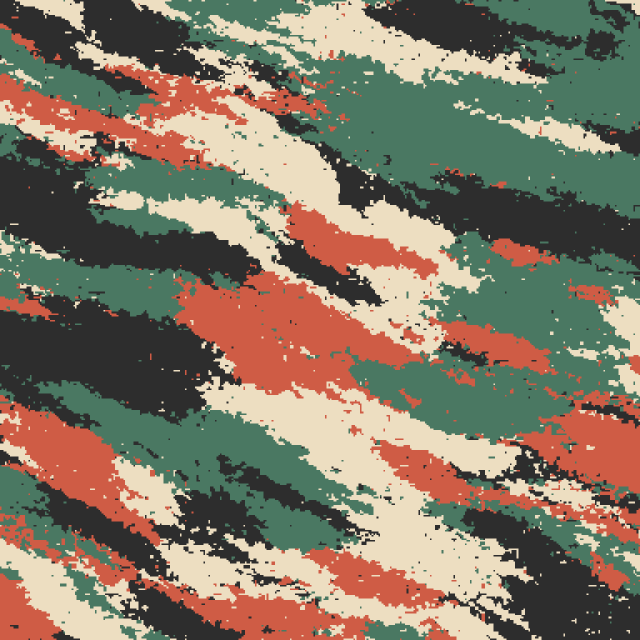
This pattern is drawn by a WebGL 2 fragment shader. Its source:

```glsl
#version 300 es
precision highp float;

uniform vec2 u_resolution;
out vec4 outColor;

const vec3 GREEN = vec3(0.29, 0.47, 0.385);
const vec3 DARK = vec3(0.175);
const vec3 CREAM = vec3(0.93, 0.87, 0.755);
const vec3 RED = vec3(0.81, 0.36, 0.27);

// Integer hash of a lattice point and a layer seed
float hash(vec2 cell, uint seed) {
    uvec2 c = uvec2(ivec2(cell));
    uint h = c.x * 1597334677u ^ c.y * 3812015801u ^ seed * 2654435769u;
    h = (h ^ (h >> 16)) * 2146121005u;
    h = (h ^ (h >> 15)) * 2221713035u;
    h ^= h >> 16;
    return float(h >> 8) / 16777216.0;
}

float valueNoise(vec2 p, uint seed) {
    vec2 i = floor(p);
    vec2 f = p - i;
    f = f * f * (3.0 - 2.0 * f);
    float low = mix(hash(i, seed), hash(i + vec2(1, 0), seed), f.x);
    float high = mix(hash(i + vec2(0, 1), seed), hash(i + vec2(1, 1), seed), f.x);
    return mix(low, high, f.y);
}

float fbm(vec2 p, uint seed) {
    float sum = 0.0;
    float amplitude = 0.5;
    for (uint octave = 0u; octave < 5u; octave++) {
        sum += amplitude * valueNoise(p, seed * 16u + octave);
        p = p * 2.03 + vec2(17.3, 9.1);
        amplitude *= 0.53;
    }
    return sum;
}

// Coordinates stretched along streaks that fall to the right
vec2 streakSpace(vec2 p) {
    float angle = 0.4;
    vec2 along = vec2(cos(angle), -sin(angle));
    vec2 across = vec2(sin(angle), cos(angle));
    p += across * 0.07 * (valueNoise(p * 3.0, 201u) - 0.5);
    // Fine displacement roughens the borders
    p += 0.012 * (vec2(valueNoise(p * 140.0, 202u), valueNoise(p * 140.0, 203u)) - 0.5);
    return vec2(dot(p, along) * 3.6, dot(p, across) * 14.0);
}

// Strength of one colour, with rare peaks that leave small specks
float coverage(vec2 p, vec2 q, uint seed) {
    float speck = pow(valueNoise(p * vec2(110.0, 140.0), seed + 300u), 12.0);
    return fbm(q, seed) + 0.27 * speck;
}

// The strongest field claims the point
vec3 camouflage(vec2 p) {
    p = (floor(p * 384.0) + 0.5) / 384.0;
    vec2 q = streakSpace(p);
    float best = coverage(p, q, 1u) + 0.024;
    vec3 color = GREEN;

    float dark = coverage(p, q, 2u);
    if (dark > best) { best = dark; color = DARK; }

    float cream = coverage(p, q, 3u) - 0.008;
    if (cream > best) { best = cream; color = CREAM; }

    float red = coverage(p, q, 4u) - 0.01;
    return red > best ? RED : color;
}

void main() {
    // Supersample each pixel to smooth the edges
    vec3 sum = vec3(0.0);
    for (int y = 0; y < 2; y++) {
        for (int x = 0; x < 2; x++) {
            vec2 offset = (vec2(x, y) - 0.5) * 0.5;
            sum += camouflage((gl_FragCoord.xy + offset) / u_resolution);
        }
    }
    outColor = vec4(sum / 4.0, 1.0);
}
```
